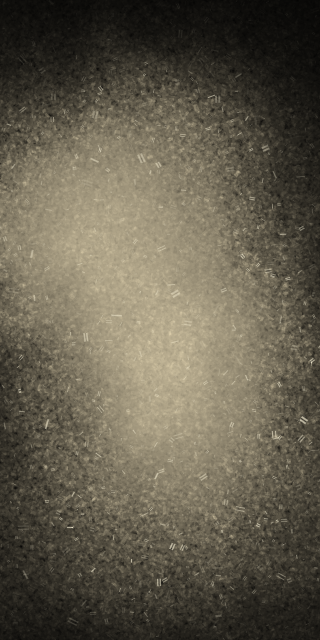
Give the GLSL for this texture, as a WebGL 2 fragment shader.

```glsl
#version 300 es
precision highp float;

uniform vec2 u_resolution;
out vec4 fragColor;

const vec3 WARM_TINT = vec3(1.0, 0.935, 0.775);
const vec3 GLINT_TINT = vec3(1.0, 0.97, 0.86);
const float AMBIENT = 0.035;
const int CHIP_LAYERS = 7;
const float CHIP_SCALE = 26.0;
const float CHIP_GROWTH = 1.22;
const float CORE_CONTRAST = 0.11;
const float RIM_CONTRAST = 0.55;
const int GLINT_LAYERS = 5;
const float GLINT_SCALE = 15.0;
const float GLINT_GROWTH = 1.27;
const float GLINT_CHANCE = 0.27;
const float GLINT_STRENGTH = 0.62;
const float GRAIN = 0.16;

float hash(vec2 p) {
  vec3 q = fract(p.xyx * vec3(0.1031, 0.1030, 0.0973));
  q += dot(q, q.yzx + 33.33);
  return fract((q.x + q.y) * q.z);
}

float noise(vec2 p) {
  vec2 i = floor(p), f = fract(p);
  f = f * f * (3.0 - 2.0 * f);
  vec2 e = vec2(0.0, 1.0);
  return mix(mix(hash(i), hash(i + e.yx), f.x),
             mix(hash(i + e.xy), hash(i + e.yy), f.x), f.y);
}

mat2 rotation(float a) {
  return mat2(cos(a), -sin(a), sin(a), cos(a));
}

float boxDistance(vec2 p, vec2 halfSize) {
  vec2 d = abs(p) - halfSize;
  return length(max(d, 0.0)) + min(max(d.x, d.y), 0.0);
}

// Share of light left after one soft elliptical lobe
float lobeShade(vec2 p, vec2 centre, vec2 radius, float strength) {
  vec2 d = (p - centre) / radius;
  return 1.0 - strength * exp(-dot(d, d));
}

float glowField(vec2 p) {
  float shade = lobeShade(p, vec2(0.54, 0.82), vec2(0.41, 0.50), 0.65);
  shade *= lobeShade(p, vec2(0.25, 1.28), vec2(0.50, 0.36), 0.55);
  shade *= lobeShade(p, vec2(0.48, 1.58), vec2(0.35, 0.22), 0.25);
  shade *= lobeShade(p, vec2(0.50, 0.35), vec2(0.90, 0.35), 0.15);
  return 1.0 - shade;
}

// Position inside a randomly turned cell; id receives the cell seed
vec2 scatter(vec2 p, float scale, float layer, out vec2 id) {
  vec2 q = rotation(0.4 + layer * 1.13) * p * scale + 80.0 + layer * 17.3;
  id = floor(q) + layer * 31.0;
  vec2 jitter = vec2(hash(id + 3.1), hash(id + 7.7)) - 0.5;
  return rotation(6.2832 * hash(id + 11.3)) * (fract(q) - 0.5 - 0.22 * jitter);
}

// Overlapping translucent chips, lighter or darker than their surroundings
float chipRelief(vec2 p, float softness) {
  float relief = 0.0, scale = CHIP_SCALE;
  for (int i = 0; i < CHIP_LAYERS; i++) {
    vec2 id;
    vec2 q = scatter(p, scale, float(i), id);
    vec2 size = vec2(mix(0.18, 0.36, hash(id + 1.7)), mix(0.08, 0.18, hash(id + 5.9)));
    float d = boxDistance(q, size), w = softness * scale;
    float body = 1.0 - smoothstep(-w, w, d);
    float rim = 1.0 - smoothstep(0.0, w + 0.035, abs(d));
    float tone = hash(id + 19.1) - 0.5;
    relief += body * tone + rim * 0.45 * max(tone, 0.0);
    scale *= CHIP_GROWTH;
  }
  return relief;
}

// Sparse reflections: single strokes and parallel pairs
float glints(vec2 p, float softness) {
  float light = 0.0, scale = GLINT_SCALE;
  for (int i = 0; i < GLINT_LAYERS; i++) {
    vec2 id;
    vec2 q = scatter(p, scale, float(i) + 9.0, id);
    float gap = hash(id + 2.3) < 0.5 ? 0.075 : 0.0;
    q.y = abs(q.y) - gap;
    vec2 size = vec2(mix(0.05, 0.25, hash(id + 4.1)), mix(0.018, 0.05, hash(id + 8.3)));
    float w = softness * scale;
    float stroke = 1.0 - smoothstep(-w, w, boxDistance(q, size));
    float power = hash(id + 13.9);
    light += stroke * step(hash(id + 23.7), GLINT_CHANCE) * (0.12 + power * power * power);
    scale *= GLINT_GROWTH;
  }
  return light;
}

void main() {
  vec2 p = gl_FragCoord.xy / u_resolution.x;
  float pixel = 1.0 / u_resolution.x;

  // Broad glow with an uneven border
  vec2 warp = vec2(noise(p * 9.0), noise(p * 9.0 + 40.0)) - 0.5;
  float glow = glowField(p + 0.07 * warp);
  float core = smoothstep(0.25, 0.6, glow);
  float softness = max(0.7 * pixel, mix(0.0014, 0.0024, core));

  // Crystal relief and fine mottling
  float grain = noise(p * 95.0) + noise(p * 170.0 + 20.0) - 1.0;
  float relief = chipRelief(p, softness) + GRAIN * 2.0 * grain;
  float light = (AMBIENT + glow) * max(0.15, 1.0 + mix(RIM_CONTRAST, CORE_CONTRAST, core) * relief);

  // Reflections fade into the unlit surroundings
  float lit = mix(0.12, 1.0, smoothstep(0.03, 0.3, glow)) * mix(1.0, 0.75, core);
  float spark = min(GLINT_STRENGTH * lit * glints(p, softness), 0.85);
  vec3 color = mix(WARM_TINT * light, GLINT_TINT, spark);
  fragColor = vec4(clamp(color, 0.0, 1.0), 1.0);
}
```
